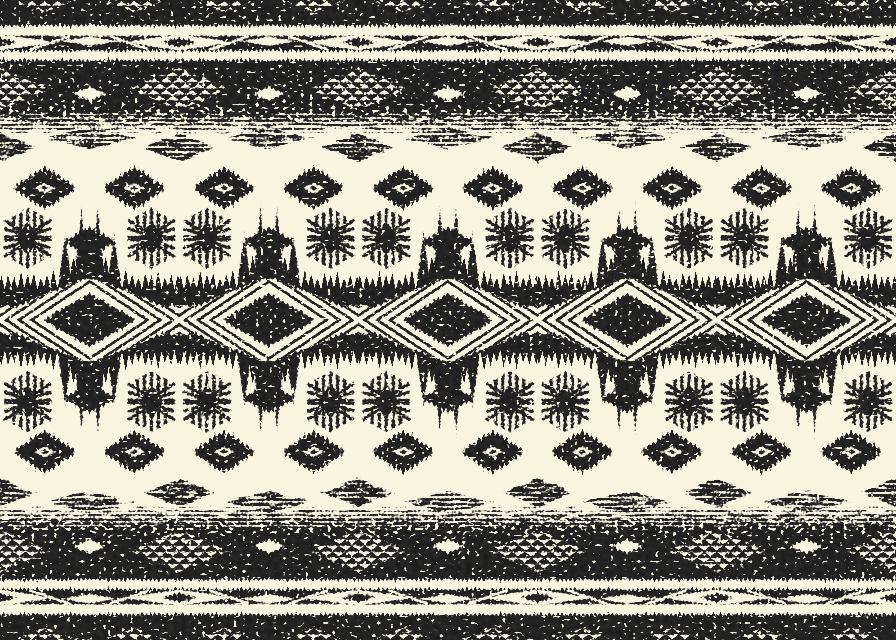
A Shadertoy shader for this pattern:

```glsl
// Woven ikat stripes: a mirrored tile, five across and folded about the middle row.
// Motifs are distance functions joined with min (ink) and max (cut-outs);
// comb teeth fray their edges and gradient noise wears holes in the ink.

const float CANVAS_WIDTH = 768.0;          // canvas units across
const float TILE = CANVAS_WIDTH / 5.0;
const float HALF_TILE = TILE * 0.5;
const vec3 CREAM = vec3(0.97, 0.955, 0.88);
const vec3 INK = vec3(0.135, 0.135, 0.138);

float hash(vec2 p) {
    vec3 q = fract(p.xyx * vec3(0.1031, 0.1030, 0.0973));
    q += dot(q, q.yzx + 33.33);
    return fract((q.x + q.y) * q.z);
}

float gradientDot(vec2 cell, vec2 offset) {
    float angle = 6.2832 * hash(cell);
    return dot(vec2(cos(angle), sin(angle)), offset);
}

float gradientNoise(vec2 p) {
    vec2 i = floor(p), f = p - i, e = vec2(1, 0);
    vec2 u = f * f * f * (f * (f * 6.0 - 15.0) + 10.0);
    return mix(mix(gradientDot(i, f), gradientDot(i + e, f - e), u.x),
               mix(gradientDot(i + e.yx, f - e.yx), gradientDot(i + 1.0, f - 1.0), u.x), u.y);
}

// Comb of pointed teeth with uneven heights, 0 to 1
float teeth(float x, float pitch) {
    float t = x / pitch;
    return (1.0 - abs(2.0 * fract(t) - 1.0)) * (0.35 + 0.65 * hash(vec2(floor(t), pitch)));
}

float diamond(vec2 p, vec2 r) {
    return (abs(p.x) / r.x + abs(p.y) / r.y - 1.0) * r.x * r.y / length(r);
}

float frayedDiamond(vec2 p, vec2 r, float fray) {
    p = abs(p);
    p.y = max(p.y - fray * teeth(p.x + 2.0, 4.0), 0.0);
    p.x = max(p.x - fray * teeth(p.y, 3.6), 0.0);
    return diamond(p, r);
}

float box(vec2 p, vec2 r) {
    vec2 q = abs(p) - r;
    return max(q.x, q.y);
}

float spire(vec2 p, float halfWidth, float height) {
    return max(abs(p.x) - halfWidth * (1.0 - p.y / height), -p.y);
}

float segment(vec2 p, vec2 a, vec2 b, float radius) {
    vec2 pa = p - a, ba = b - a;
    return length(pa - ba * clamp(dot(pa, ba) / dot(ba, ba), 0.0, 1.0)) - radius;
}

float stripes(float x, float pitch, float halfWidth) {
    return abs(mod(x, pitch) - 0.5 * pitch) - halfWidth;
}

float starburst(vec2 p) {
    p = abs(p);
    float threads = max(stripes(p.x + 3.0, 6.0, 1.4),
                        max(p.y - 26.0 + 0.55 * p.x, p.x - 13.5));
    float d = min(diamond(p, vec2(11, 15)), max(threads, 5.0 - p.y));
    for (int i = 0; i < 3; i++)
        d = min(d, segment(p, vec2(3, 1 + 2 * i), vec2(19, 1 + 7 * i), 1.4));
    return d;
}

float tower(vec2 p) {
    float d = min(spire(p - vec2(7, 36), 6.0, 57.0), box(p - vec2(0, 52), vec2(9, 17)));
    d = min(d, frayedDiamond(p - vec2(0, 67), vec2(21, 10), 4.0));
    return min(d, spire(p - vec2(21, 34), 5.5, 37.0));
}

// Stacked rows of small triangles held inside a diamond
float triangleLattice(vec2 p, vec2 r) {
    float row = floor(p.y / 5.2);
    vec2 cell = vec2(mod(p.x + 5.5 * row, 11.0) - 5.5, p.y - row * 5.2 - 0.8);
    return max(diamond(p, r), spire(cell, 5.0, 3.8));
}

float centreRow(vec2 p) {
    float inner = max(38.0 - 0.4 * p.x, 13.0) - 3.0 * teeth(p.x, 5.0);
    float outer = 26.0 + 14.0 * smoothstep(30.0, 10.0, p.x)
                + 14.0 * teeth(p.x, 5.6) + 7.0 * teeth(p.x, 9.0);
    float d = min(max(inner - p.y, p.y - outer), tower(p));
    float chevrons = max(stripes(p.x + 1.5 * p.y, 11.0, 2.0), 46.0 - p.x - 1.5 * p.y);
    d = min(d, max(chevrons, p.y - inner));
    return min(d, frayedDiamond(p, vec2(38, 21), 3.0));
}

float motifRows(vec2 p, float drift) {
    vec2 q = p - vec2(0.5 * HALF_TILE, 113);
    float d = frayedDiamond(q, vec2(25, 15), 5.0);
    d = max(d, -diamond(q, vec2(9, 4.5)));
    d = min(d, min(diamond(q, vec2(3.5, 2)), starburst(p - vec2(53, 70))));
    float dashes = max(diamond(p - vec2(HALF_TILE, 148), vec2(29, 12)), stripes(p.y, 4.0, 1.6));
    float faint = max(diamond(p - vec2(0, 156), vec2(36, 9)), stripes(p.y, 4.0, 1.2));
    float lines = max(stripes(p.y, 3.6, mix(0.1, 1.9, (p.y - 162.0) / 15.0)), 161.0 - p.y);
    lines = max(lines + 2.0 * drift, p.y - 180.0);
    return min(d, min(lines, min(dashes, faint) + 2.5 * drift));
}

float borders(vec2 p) {
    float comb = 3.5 * teeth(p.x, 3.6);
    vec2 side = p - vec2(HALF_TILE, 0);
    float wide = max(177.0 - p.y, p.y - 221.5 - comb);
    wide = max(wide, -triangleLattice(side - vec2(0, 198), vec2(42, 18)));
    wide = max(wide, -frayedDiamond(p - vec2(0, 194), vec2(12, 5), 2.0));
    float leaf = max(232.0 - comb - p.y, p.y - 243.5);
    leaf = max(leaf, -diamond(side - vec2(0, 238), vec2(48, 7)));
    leaf = max(leaf, -diamond(p - vec2(0, 239), vec2(24, 4)));
    leaf = max(leaf, -segment(p, vec2(18, 243), vec2(50, 232), 1.2));
    leaf = min(leaf, frayedDiamond(side - vec2(0, 238), vec2(12, 3), 2.0));
    float rim = max(253.5 - comb - p.y,
                    -triangleLattice(p - vec2(0.5 * HALF_TILE, 274), vec2(26, 10)));
    return min(wide, min(leaf, rim));
}

void mainImage(out vec4 fragColor, in vec2 fragCoord) {
    float pixel = CANVAS_WIDTH / iResolution.x;
    vec2 p = (fragCoord - 0.5 * iResolution.xy) * pixel;
    vec2 tile = vec2(abs(mod(p.x + HALF_TILE, TILE) - HALF_TILE), abs(p.y));

    float drift = gradientNoise(p * vec2(0.07, 0.4) + 31.0);
    float d = min(min(centreRow(tile), motifRows(tile, drift)), borders(tile));

    // Rough edges and worn specks, heaviest at the fading band edge
    d += 1.6 * gradientNoise(p * 0.45);
    float fade = smoothstep(192.0, 176.0, tile.y) * smoothstep(160.0, 176.0, tile.y);
    float specks = gradientNoise(p * vec2(0.26, 0.36) + 77.0);
    d = max(d, 7.0 * (specks - 0.36 + 0.16 * fade));

    float cover = smoothstep(0.7 * pixel, -0.7 * pixel, d);
    vec3 ink = INK + 0.05 * gradientNoise(p * 0.2 + 9.0);
    fragColor = vec4(mix(CREAM, ink, cover), 1.0);
}
```
